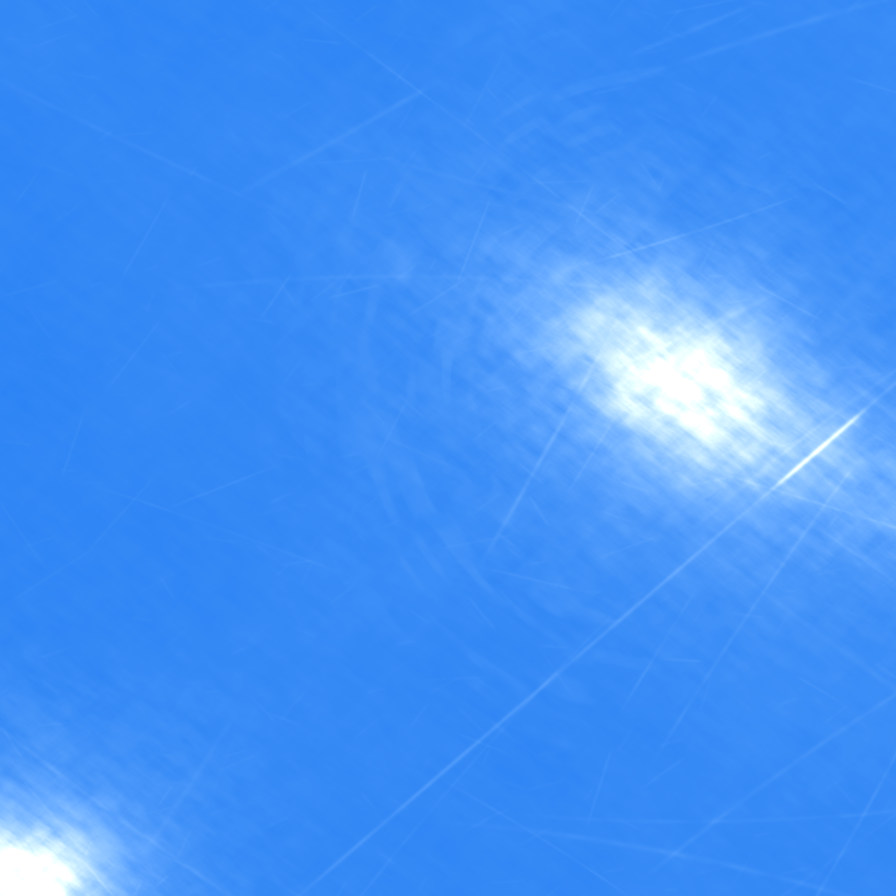
Reproduce this texture procedurally as a WebGL 1 fragment shader.

```glsl
precision highp float;
// Scratched glossy blue plastic with soft, streaky light reflections.
uniform vec2 u_resolution;

#define BASE_BLUE vec3(0.195, 0.53, 0.96)
#define LIGHT_GAIN vec3(0.80, 0.53, 0.16)
#define MAIN_GLARE vec2(0.765, 0.575)
#define CORNER_GLARE vec2(0.025, 0.015)
#define EDGE_GLARE vec2(1.02, 0.45)
#define GLARE_TILT -0.5
#define GRAIN_DEPTH 0.75
#define SCRATCH_LIGHT 0.085
#define SCUFF_LIGHT 0.055
#define SCRATCH_COUNT 26

float hash(vec2 p) {
  return fract(sin(dot(p, vec2(127.1, 311.7))) * 43758.5453);
}

float noise(vec2 p) {
  vec2 i = floor(p), f = fract(p);
  f = f * f * (3.0 - 2.0 * f);
  float low = mix(hash(i), hash(i + vec2(1.0, 0.0)), f.x);
  float high = mix(hash(i + vec2(0.0, 1.0)), hash(i + vec2(1.0, 1.0)), f.x);
  return mix(low, high, f.y);
}

float fbm(vec2 p) {
  float sum = 0.0, amp = 0.5;
  for (int i = 0; i < 4; i++) {
    sum += amp * noise(p);
    p = p * 2.03 + 17.3;
    amp *= 0.5;
  }
  return sum / 0.9375;
}

// Coordinates along and across a direction.
vec2 turn(vec2 p, float angle) {
  float c = cos(angle), s = sin(angle);
  return vec2(c * p.x + s * p.y, c * p.y - s * p.x);
}

float glow(vec2 p, vec2 radii) {
  vec2 q = p / radii;
  return exp(-dot(q, q));
}

// Soft bent stroke that fades at both ends.
float stroke(vec2 p, float angle, float halfLength, float width, float bend) {
  vec2 q = turn(p, angle);
  q.y += bend * q.x * q.x;
  float w = max(width, 0.7 / u_resolution.y);
  float d = q.y / w;
  return exp(-d * d) * (1.0 - smoothstep(halfLength * 0.5, halfLength, abs(q.x)));
}

float longScratches(vec2 p) {
  float sum = 0.0;
  for (int i = 0; i < SCRATCH_COUNT; i++) {
    float id = float(i) + 1.0;
    vec2 center = vec2(hash(vec2(id, 1.3)), hash(vec2(id, 2.7)));
    float angle = mix(-0.8, 1.1, hash(vec2(id, 3.1)));
    float size = mix(0.08, 0.4, hash(vec2(id, 4.9)));
    float width = mix(0.0013, 0.0035, hash(vec2(id, 5.3)));
    float bend = 0.5 * (hash(vec2(id, 6.1)) - 0.5);
    float power = mix(0.25, 0.9, hash(vec2(id, 7.7)));
    sum += power * stroke(p - center, angle, size, width, bend);
  }
  return sum * (0.3 + 1.2 * noise(p * 45.0));
}

// Short marks, one per cell of a jittered grid.
float scuffs(vec2 p, float cells, float seed) {
  vec2 home = floor(p * cells);
  float sum = 0.0;
  for (int y = -1; y <= 1; y++) {
    for (int x = -1; x <= 1; x++) {
      vec2 cell = home + vec2(float(x), float(y));
      vec2 id = cell + seed;
      vec2 center = (cell + vec2(hash(id), hash(id + 31.7))) / cells;
      float angle = mix(-1.0, 1.3, hash(id + 53.1));
      float power = smoothstep(0.45, 1.0, hash(id + 71.9));
      float size = mix(0.25, 0.8, hash(id + 11.3)) / cells;
      sum += power * stroke(p - center, angle, size, 0.0016, 0.0);
    }
  }
  return sum;
}

void main() {
  vec2 p = gl_FragCoord.xy / u_resolution;
  vec2 toMain = p - MAIN_GLARE;

  // Brushed surface grain in two crossing directions.
  float grainDown = fbm(turn(p, -0.65) * vec2(30.0, 95.0));
  float grainUp = fbm(turn(p, 0.7) * vec2(25.0, 80.0) + 40.0);
  float grain = mix(grainDown, grainUp, 0.35) - 0.5;

  // Reflections: bright cores inside wide halos.
  vec2 q = turn(toMain + 0.03 * (fbm(p * 14.0) - 0.5), GLARE_TILT);
  float core = 0.85 * glow(q, vec2(0.145, 0.08));
  core += 1.05 * glow(p - CORNER_GLARE, vec2(0.085, 0.065));
  float halo = 0.19 * glow(q, vec2(0.29, 0.19));
  halo += 0.20 * glow(p - CORNER_GLARE, vec2(0.19, 0.17));
  halo += 0.15 * glow(p - EDGE_GLARE, vec2(0.13, 0.075));
  float light = core * (1.0 + GRAIN_DEPTH * grain) + halo * (1.0 + 1.6 * grain);

  // Uneven haze and fine grain over the whole sheet.
  light += 0.06 * (fbm(p * 5.0) - 0.45) + 0.025 * p.x + 0.06 * grain;

  // Polishing arcs on the left of the main reflection.
  float radius = length(toMain);
  float around = atan(toMain.y, -toMain.x);
  float arcs = smoothstep(0.52, 0.85, noise(vec2(radius * 75.0, around * 5.0)));
  float arcZone = smoothstep(0.05, -0.15, toMain.x) * glow(vec2(radius - 0.3, 0.0), vec2(0.14));
  light += 0.04 * arcs * arcZone * (0.4 + noise(p * 60.0));

  // Scratches and scuffs catch more light close to a reflection.
  float lit = 0.7 + 4.0 * halo;
  light += SCRATCH_LIGHT * lit * longScratches(p);
  light += SCUFF_LIGHT * lit * (scuffs(p, 11.0, 5.0) + 0.6 * scuffs(p, 30.0, 83.0));
  float deepCut = stroke(p - vec2(0.70, 0.315), 0.71, 0.62, 0.0024, 0.0);
  float cutGlint = stroke(p - vec2(0.915, 0.499), 0.71, 0.075, 0.0028, 0.0);
  light += 0.09 * deepCut * (0.5 + noise(p * 30.0)) + 0.4 * cutGlint;

  gl_FragColor = vec4(clamp(BASE_BLUE + light * LIGHT_GAIN, 0.0, 1.0), 1.0);
}
```
